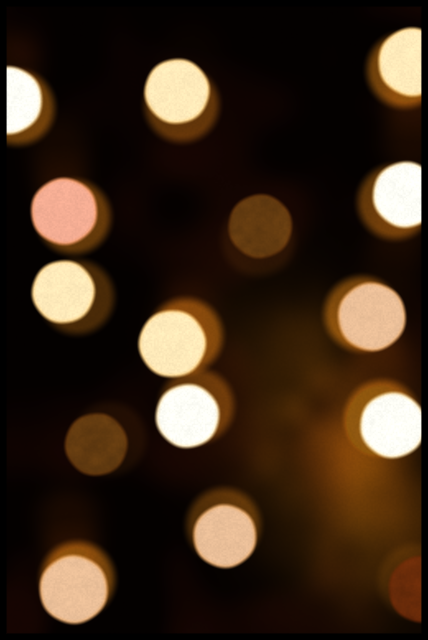
Reproduce this background procedurally as a Shadertoy shader.

```glsl
// Out-of-focus night lights: crisp pale discs on black, with amber ghosts.
// Discs sit on a jittered 3 x 5 grid, drawn from dimmest to brightest, while
// offset halos, tapered smears and a noisy amber cloud build the haze below.

const int   COLUMNS = 3;
const int   LIGHTS  = 15;
const vec2  GRID_START  = vec2(0.12, 0.20);   // units of canvas width
const vec2  GRID_STEP   = vec2(0.38, 0.275);
const vec2  GRID_JITTER = vec2(0.22, 0.17);
const float RADIUS = 0.075;
const float EDGE   = 0.006;
const float FRAME  = 0.0155;
const vec2  CLOUD_CENTRE = vec2(0.79, 0.43);
const vec2  CLOUD_SIZE   = vec2(0.20, 0.30);

const vec3 NIGHT = vec3(0.015, 0.002, 0.001);
const vec3 WHITE = vec3(1.00, 1.00, 0.97);
const vec3 CREAM = vec3(1.00, 0.92, 0.73);
const vec3 PEACH = vec3(0.93, 0.76, 0.61);
const vec3 PINK  = vec3(0.96, 0.68, 0.58);
const vec3 AMBER = vec3(0.43, 0.26, 0.07);
const vec3 EMBER = vec3(0.46, 0.18, 0.04);
const vec3 HALO  = vec3(0.42, 0.25, 0.04);
const vec3 SMEAR = vec3(0.24, 0.10, 0.01);
const vec3 CLOUD = vec3(0.38, 0.22, 0.025);
const vec3 DUSK  = vec3(0.07, 0.018, 0.006);

// Integer hash of a lattice point, giving two values in 0..1.
vec2 hash2(ivec2 cell) {
    uvec2 v = uvec2(cell) * 1664525u + 1013904223u;
    v.x += v.y * 1664525u;
    v.y += v.x * 1664525u;
    v ^= v >> 16u;
    v.x += v.y * 1664525u;
    v.y += v.x * 1664525u;
    v ^= v >> 16u;
    return vec2(v & 65535u) / 65535.0;
}

float valueNoise(vec2 p) {
    ivec2 i = ivec2(floor(p));
    vec2 f = fract(p);
    f = f * f * (3.0 - 2.0 * f);
    float low  = mix(hash2(i).x, hash2(i + ivec2(1, 0)).x, f.x);
    float high = mix(hash2(i + ivec2(0, 1)).x, hash2(i + ivec2(1, 1)).x, f.x);
    return mix(low, high, f.y);
}

float softNoise(vec2 p) {
    return 0.65 * valueNoise(p) + 0.35 * valueNoise(p * 2.1 + 17.0);
}

// Colour by brightness rank, with opacity in alpha.
vec4 lightColour(int rank) {
    if (rank < 2)  return vec4(AMBER, 0.85);
    if (rank < 3)  return vec4(EMBER, 0.80);
    if (rank < 4)  return vec4(PINK, 1.0);
    if (rank < 7)  return vec4(PEACH, 0.98);
    if (rank < 11) return vec4(CREAM, 1.0);
    return vec4(WHITE, 1.0);
}

// Tapered glow that widens and fades along its length.
float smear(vec2 p, vec2 direction, float reach) {
    float along = clamp(dot(p, direction) / reach, 0.0, 1.0);
    float width = mix(0.055, 0.075, along);
    float d = length(p - direction * reach * along) / width;
    return exp(-d * d * d) * (1.0 - 0.65 * along);
}

void mainImage(out vec4 fragColor, in vec2 fragCoord) {
    vec2 p = fragCoord / iResolution.x;
    vec2 canvas = vec2(1.0, iResolution.y / iResolution.x);
    float pixel = 1.0 / iResolution.x;
    float edge = max(EDGE, pixel);
    float grain = valueNoise(p * 260.0) - 0.5;
    float mottling = softNoise(p * 45.0) - 0.5;

    // Dark red dusk and the amber cloud
    vec3 haze = NIGHT + DUSK * smoothstep(0.5, 0.85, softNoise(p * 4.0 + 5.0));
    vec2 c = (p - CLOUD_CENTRE) / CLOUD_SIZE;
    c.x += 0.45 * c.y;
    haze += CLOUD * exp(-dot(c, c)) * (0.35 + 1.1 * softNoise(p * 7.0));

    // Lights, with their halos and smears gathered into the haze
    vec3 discs = vec3(0.0);
    float veil = 1.0;
    for (int rank = 0; rank < LIGHTS; rank++) {
        int cell = (rank * 7 + 3) % LIGHTS;
        vec2 place = hash2(ivec2(cell, 11));
        vec2 trait = hash2(ivec2(cell, 29));
        vec2 centre = GRID_START + GRID_STEP * vec2(cell % COLUMNS, cell / COLUMNS)
                    + GRID_JITTER * (place - 0.5);
        vec2 q = p - centre;
        vec4 tint = lightColour(rank);
        float power = rank < 3 ? 0.25 : 1.0;

        vec2 inward = normalize(0.5 * canvas - centre + 0.3 * (trait - 0.5));
        float ghost = length(q - inward * mix(0.018, 0.036, trait.x));
        haze += HALO * power * mix(0.6, 1.0, trait.y)
              * (1.0 - smoothstep(RADIUS - 0.005, RADIUS + 0.026, ghost));

        float tilt = trait.x - 0.5;
        vec2 direction = vec2(sin(tilt), cos(tilt)) * (place.y < 0.5 ? 1.0 : -1.0);
        haze += SMEAR * power * smoothstep(0.2, 0.9, trait.y)
              * smear(q, direction, mix(0.08, 0.20, place.x));

        // Slightly faceted disc with a warm rim
        float radius = RADIUS * mix(0.96, 1.06, trait.y);
        radius *= 1.0 + 0.008 * cos(6.0 * atan(q.y, q.x) + 6.0 * trait.x);
        float d = length(q);
        float cover = tint.a * (1.0 - smoothstep(radius - edge, radius + edge, d));
        float rim = smoothstep(radius - 2.0 * edge, radius + edge, d);
        vec3 body = tint.rgb * mix(vec3(1.0), vec3(1.0, 0.86, 0.60), rim);
        body *= 1.0 + (rank < 3 ? 0.22 : 0.035) * mottling;
        discs = mix(discs, body, cover);
        veil *= 1.0 - cover;
    }

    vec3 colour = min(haze, vec3(0.56, 0.34, 0.08)) * veil + discs;
    colour *= 1.0 + 0.05 * grain;

    // Black frame
    vec2 inset = min(p, canvas - p);
    float inside = smoothstep(-pixel, pixel, min(inset.x, inset.y) - FRAME);
    fragColor = vec4(clamp(colour * inside, 0.0, 1.0), 1.0);
}
```
